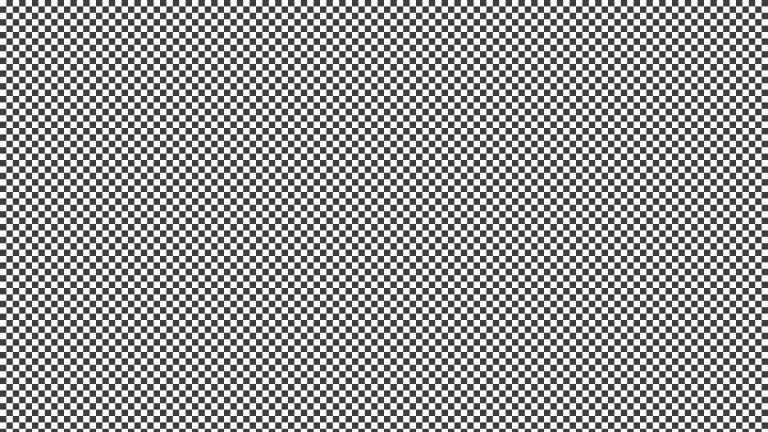
Reproduce this pattern procedurally as a WebGL 1 fragment shader.

```glsl
precision highp float;

uniform vec2 u_resolution;

const float CELLS_ACROSS = 120.0;
const vec3 LIGHT = vec3(0.99);
const vec3 DARK = vec3(0.24);

// Integral of a square wave that is +1 on even cells and -1 on odd cells
vec2 triangleWave(vec2 p) {
  return 1.0 - abs(mod(p, 2.0) - 1.0);
}

// Checker sign averaged over a box: +1 on light cells, -1 on dark cells
float filteredChecker(vec2 p, float boxWidth) {
  vec2 halfBox = vec2(0.5 * boxWidth);
  vec2 wave = (triangleWave(p + halfBox) - triangleWave(p - halfBox)) / boxWidth;
  return wave.x * wave.y;
}

void main() {
  float cellsPerPixel = CELLS_ACROSS / u_resolution.x;

  // Cells are counted from the top left corner, so the bottom row is cut
  vec2 fromTopLeft = vec2(gl_FragCoord.x, u_resolution.y - gl_FragCoord.y);
  float checker = filteredChecker(fromTopLeft * cellsPerPixel, cellsPerPixel);

  gl_FragColor = vec4(mix(DARK, LIGHT, 0.5 + 0.5 * checker), 1.0);
}
```
